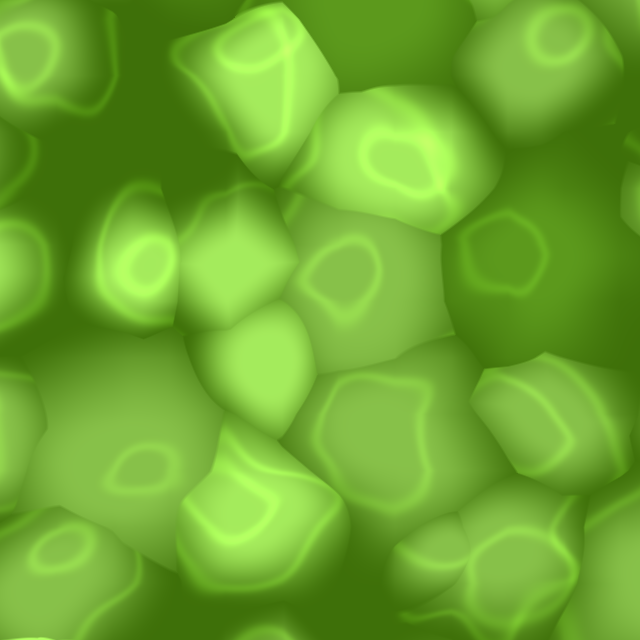
A WebGL 2 fragment shader for this background:

```glsl
#version 300 es
precision highp float;

#define CELLS 4.2
#define JITTER 0.8
#define SIZE_MIN 0.6
#define SIZE_MAX 1.4
#define EDGE_WARP 0.16
#define GLOW_INNER 0.2
#define GLOW_OUTER 0.74
#define RING_WIDTH 0.045
#define RING_GAIN 0.17
#define SEED 23

uniform vec2 u_resolution;
out vec4 fragColor;

const vec3 DARK = vec3(0.245, 0.44, 0.035);
const vec3 LEAF = vec3(0.36, 0.60, 0.11);
const vec3 PALE = vec3(0.53, 0.755, 0.285);
const vec3 BRIGHT = vec3(0.645, 0.92, 0.36);
const vec3 RING_TINT = vec3(0.6, 1.0, 0.25);

// Integer hash: three values in 0..1 per lattice point and channel
vec3 hash3(ivec2 cell, int channel) {
    uvec3 v = uvec3(ivec3(cell, channel + SEED) + 1024);
    v = v * 1664525u + 1013904223u;
    v.x += v.y * v.z; v.y += v.z * v.x; v.z += v.x * v.y;
    v ^= v >> 16u;
    v.x += v.y * v.z; v.y += v.z * v.x; v.z += v.x * v.y;
    return vec3(v >> 8u) / 16777216.0;
}

vec2 noise2(vec2 p, int channel, bool smoothed) {
    ivec2 i = ivec2(floor(p));
    vec2 f = fract(p);
    if (smoothed) f = f * f * (3.0 - 2.0 * f);
    vec2 low = mix(hash3(i, channel).xy, hash3(i + ivec2(1, 0), channel).xy, f.x);
    vec2 high = mix(hash3(i + ivec2(0, 1), channel).xy, hash3(i + 1, channel).xy, f.x);
    return mix(low, high, f.y) - 0.5;
}

// Exponent 1 gives a diamond, 2 a circle
float powerNorm(vec2 v, float exponent) {
    vec2 a = pow(abs(v) + 1e-4, vec2(exponent));
    return pow(a.x + a.y, 1.0 / exponent);
}

vec2 cellCentre(ivec2 cell) {
    return vec2(cell) + 0.5 + JITTER * (hash3(cell, 0).xy - 0.5);
}

float cellSize(ivec2 cell) {
    return mix(SIZE_MIN, SIZE_MAX, hash3(cell, 0).z);
}

float cellExponent(ivec2 cell) {
    return mix(1.0, 2.1, hash3(cell, 1).x);
}

float cellDistance(ivec2 cell, vec2 p) {
    return powerNorm(p - cellCentre(cell), cellExponent(cell)) / cellSize(cell);
}

// A thin, wobbly contour around a shifted centre
float ring(ivec2 cell, vec2 p, int channel, float radiusMin, float radiusMax) {
    vec3 h = hash3(cell, channel);
    float radius = mix(radiusMin, radiusMax, h.z);
    vec2 v = p - cellCentre(cell) - 0.5 * (h.xy - 0.5);
    v += radius * 0.6 * noise2(p * 2.6 + h.xy * 40.0, channel, true);
    float offset = (powerNorm(v, 1.6 + 0.4 * h.x) - radius) / RING_WIDTH;
    return exp(-offset * offset);
}

vec3 shadeCell(ivec2 cell, vec2 p) {
    vec3 h = hash3(cell, 2);
    vec3 peak = h.x < 0.22 ? LEAF : h.x < 0.78 ? PALE : BRIGHT;

    // Flat core fading to the dark rim
    float roundness = mix(cellExponent(cell), 2.0, h.y);
    float d = powerNorm(p - cellCentre(cell), roundness) / cellSize(cell);
    float glow = smoothstep(GLOW_OUTER, GLOW_INNER, d + 0.12 * (h.z - 0.5));
    vec3 colour = mix(DARK, peak, glow);

    // Small inner ring and wide outer contour, each on some cells
    vec3 pick = hash3(cell, 3);
    float rings = step(0.4, pick.x) * ring(cell, p, 4, 0.14, 0.32)
                + step(0.35, pick.y) * ring(cell, p, 5, 0.4, 0.85);
    return colour + RING_TINT * RING_GAIN * rings * mix(0.45, 0.7, pick.z);
}

void main() {
    vec2 p = gl_FragCoord.xy / u_resolution.y * CELLS;
    vec2 warped = p + EDGE_WARP * noise2(p * 2.7, 6, false)
                + EDGE_WARP * noise2(p * 1.3, 7, true);

    // Nearest two cells under their own metrics
    ivec2 home = ivec2(floor(warped));
    ivec2 first = home, second = home;
    float d1 = 1e3, d2 = 1e3;
    for (int y = -2; y <= 2; y++) {
        for (int x = -2; x <= 2; x++) {
            ivec2 cell = home + ivec2(x, y);
            float d = cellDistance(cell, warped);
            if (d < d1) {
                d2 = d1; second = first;
                d1 = d; first = cell;
            } else if (d < d2) {
                d2 = d; second = cell;
            }
        }
    }

    // Antialiased seam between the two
    float pixel = CELLS / u_resolution.y;
    float cover = clamp(0.5 + 0.25 * (d2 - d1) / pixel, 0.5, 1.0);
    vec3 colour = mix(shadeCell(second, warped), shadeCell(first, warped), cover);
    fragColor = vec4(colour, 1.0);
}
```
